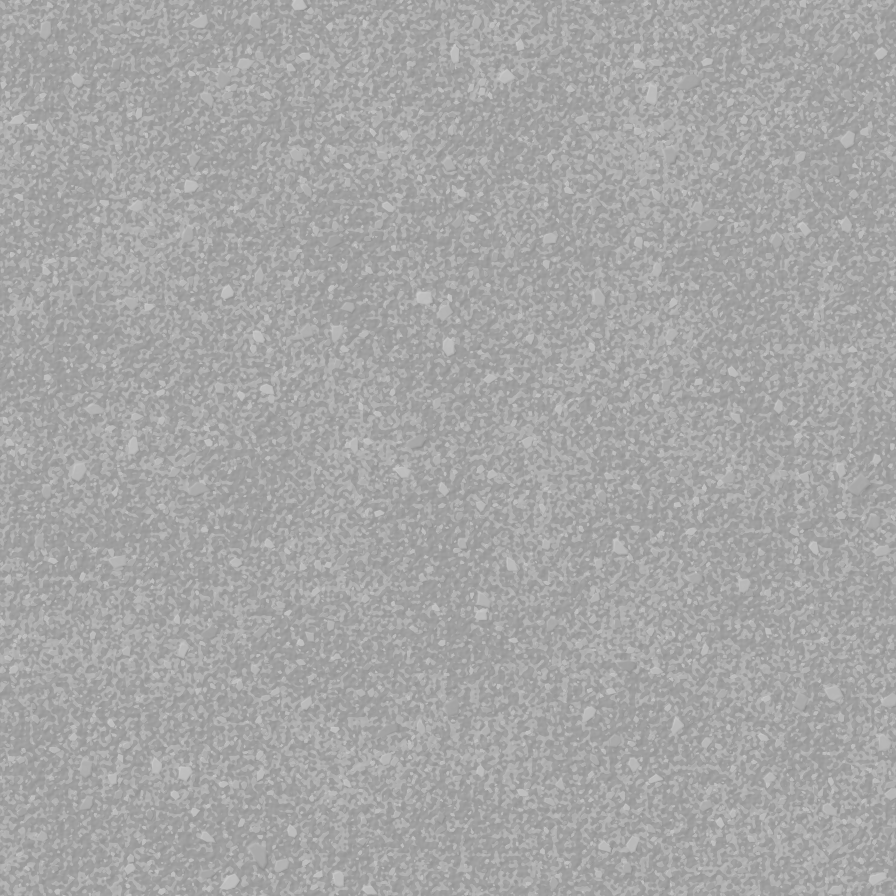
Reproduce this texture procedurally as a Shadertoy shader.

```glsl
const float BASE_TONE = 0.618;
const float SPECK_TONE = 0.697;
const float STONE_DARK = 0.615;
const float STONE_LIGHT = 0.775;
const float SPECK_FREQ = 185.0;
const float CLUMP_FREQ = 80.0;
const float PATCH_FREQ = 9.0;
const float RELIEF_FREQ = 105.0;
const float RELIEF_STEP = 0.002;
const float RELIEF_GAIN = 0.07;
const float RIM_GAIN = 0.06;
const vec2 LIGHT_DIR = vec2(-0.7071, 0.7071);
const float TAU = 6.28319;
const int SIDES = 6;

// Integer hash of a cell and a seed, three values from 0 to 1
vec3 hash3(vec2 cell, int seed) {
    uvec3 v = uvec3(ivec3(ivec2(cell), seed));
    v = v * 1664525u + 1013904223u;
    v.x += v.y * v.z; v.y += v.z * v.x; v.z += v.x * v.y;
    v ^= v >> 16u;
    v.x += v.y * v.z; v.y += v.z * v.x; v.z += v.x * v.y;
    return vec3(v >> 8u) / 16777216.0;
}

float cornerSlope(vec2 cell, vec2 offset, int seed) {
    float angle = TAU * hash3(cell, seed).x;
    return dot(vec2(cos(angle), sin(angle)), offset);
}

float gradientNoise(vec2 p, int seed) {
    vec2 cell = floor(p), f = p - cell;
    vec2 u = f * f * f * (f * (f * 6.0 - 15.0) + 10.0);
    vec2 e = vec2(1.0, 0.0);
    float low = mix(cornerSlope(cell, f, seed),
                    cornerSlope(cell + e, f - e, seed), u.x);
    float high = mix(cornerSlope(cell + e.yx, f - e.yx, seed),
                     cornerSlope(cell + 1.0, f - 1.0, seed), u.x);
    return mix(low, high, u.y);
}

float grainHeight(vec2 p) {
    return gradientNoise(p * RELIEF_FREQ, 1)
         + 0.6 * gradientNoise(p * RELIEF_FREQ * 1.9, 2);
}

// Fine light specks over a lit, rough ground
float ground(vec2 p) {
    float specks = 0.75 * gradientNoise(p * SPECK_FREQ, 3)
                 + 0.45 * gradientNoise(p * CLUMP_FREQ, 4)
                 + 0.22 * gradientNoise(p * PATCH_FREQ, 5);
    float tone = mix(BASE_TONE, SPECK_TONE, smoothstep(-0.02, 0.19, specks));
    float slope = grainHeight(p - LIGHT_DIR * RELIEF_STEP) - grainHeight(p);
    return tone + RELIEF_GAIN * clamp(slope, -0.6, 0.6);
}

// Distance to an irregular convex chip
float chipDistance(vec2 q, float radius, vec2 cell, int seed) {
    float d = -1.0;
    for (int i = 0; i < SIDES; i++) {
        vec3 h = hash3(cell, seed + 10 + i);
        float angle = (float(i) + 0.8 * h.x) * TAU / float(SIDES);
        d = max(d, dot(q, vec2(cos(angle), sin(angle))) - radius * mix(0.6, 1.1, h.y));
    }
    return d;
}

// One jittered layer of stones laid over the given tone
float addStones(float tone, vec2 p, float cells, float share,
                vec2 radii, float brightness, int seed) {
    float soft = 0.8 / iResolution.y;
    vec2 home = floor(p * cells);
    for (int y = -1; y <= 1; y++)
    for (int x = -1; x <= 1; x++) {
        vec2 cell = home + vec2(x, y);
        vec3 place = hash3(cell, seed), look = hash3(cell, seed + 1);
        if (place.z > share) continue;
        vec2 q = p - (cell + mix(vec2(0.1), vec2(0.9), place.xy)) / cells;
        float c = cos(TAU * look.z), s = sin(TAU * look.z);
        vec2 turned = mat2(c, -s, s, c) * q * vec2(0.85, 1.25);
        float radius = mix(radii.x, radii.y, look.x * look.x);
        float d = chipDistance(turned, radius, cell, seed);
        float stone = mix(STONE_DARK, STONE_LIGHT, brightness * sqrt(look.y));
        tone = mix(tone, stone, 0.92 * smoothstep(soft, -soft, d));
        float rim = 1.0 - smoothstep(0.0, max(0.3 * radius, soft), abs(d));
        tone += RIM_GAIN * rim * dot(q, LIGHT_DIR) / (length(q) + 0.0005);
    }
    return tone;
}

void mainImage(out vec4 fragColor, in vec2 fragCoord) {
    vec2 p = fragCoord / iResolution.y;
    float tone = ground(p);

    // Stones from grit to the rare large ones
    tone = addStones(tone, p, 115.0, 0.35, vec2(0.0013, 0.0028), 0.95, 100);
    tone = addStones(tone, p, 58.0, 0.36, vec2(0.0025, 0.0050), 0.95, 200);
    tone = addStones(tone, p, 25.0, 0.40, vec2(0.0048, 0.0095), 0.90, 300);
    tone = addStones(tone, p, 9.0, 0.10, vec2(0.0100, 0.0170), 0.35, 400);

    fragColor = vec4(vec3(clamp(tone, 0.53, 0.79)), 1.0);
}
```
